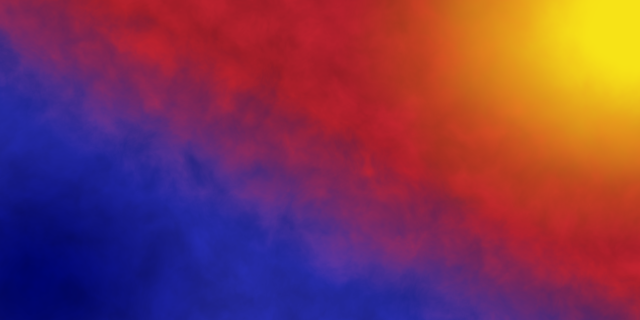
This background is drawn by a WebGL 1 fragment shader. Its source:

```glsl
precision highp float;
// Soft smoky gradient: navy and blue lower left, crimson diagonal, yellow glow upper right.
uniform vec2 u_resolution;

float hash(vec2 p) {
  return fract(sin(dot(p, vec2(127.1, 311.7))) * 43758.5453);
}

float noise(vec2 p) {
  vec2 i = floor(p);
  vec2 f = fract(p);
  f = f * f * (3.0 - 2.0 * f);
  return mix(mix(hash(i), hash(i + vec2(1.0, 0.0)), f.x),
             mix(hash(i + vec2(0.0, 1.0)), hash(i + 1.0), f.x), f.y);
}

// Layered noise, centred on zero
float fbm(vec2 p) {
  float sum = 0.0;
  float amplitude = 0.5;
  for (int i = 0; i < 5; i++) {
    sum += amplitude * (noise(p) - 0.5);
    p = mat2(1.6, 1.2, -1.2, 1.6) * p + 7.3;
    amplitude *= 0.56;
  }
  return sum;
}

void main() {
  // Height runs 0 to 1, width 0 to 2
  vec2 p = gl_FragCoord.xy / u_resolution * vec2(2.0, 1.0);

  // Broad smoke and finer wisps, gently bent by a second noise field
  vec2 bend = vec2(fbm(p * 4.0 + 11.0), fbm(p * 4.0 + 37.0));
  float smoke = fbm(p * 5.0 + bend * 0.6);
  float wisps = fbm(p * 13.0 + bend * 1.2 + 19.0);

  // Signed distance above the diagonal where blue meets red
  float diagonal = (p.y - 0.92 + 0.53 * p.x) / 1.13;
  diagonal += 0.11 * smoke + 0.15 * wisps;

  vec3 navy = vec3(0.0, 0.02, 0.42);
  vec3 blue = vec3(0.14, 0.16, 0.63);
  vec3 violet = vec3(0.32, 0.18, 0.55);
  vec3 plum = vec3(0.48, 0.15, 0.37);
  vec3 crimson = vec3(0.68, 0.12, 0.17);

  // Dark pool in the lower left corner
  float pool = length((p - vec2(0.12, 0.12)) * vec2(0.85, 1.0)) + 0.1 * smoke;
  vec3 color = mix(navy, blue, smoothstep(0.0, 0.55, pool));

  // Blue through violet and plum to crimson
  color = mix(color, violet, smoothstep(-0.24, -0.05, diagonal));
  color = mix(color, plum, smoothstep(-0.11, 0.06, diagonal));
  color = mix(color, crimson, smoothstep(0.01, 0.24, diagonal));

  // Warm glow in the upper right corner, wider than tall
  float glow = length((p - vec2(1.97, 0.93)) * vec2(0.8, 1.0));
  glow += 0.08 * smoke + 0.05 * wisps;
  color = mix(color, vec3(0.76, 0.25, 0.13), smoothstep(0.74, 0.50, glow));
  color = mix(color, vec3(0.87, 0.52, 0.11), smoothstep(0.56, 0.33, glow));
  color = mix(color, vec3(0.97, 0.89, 0.09), smoothstep(0.39, 0.11, glow));

  // Mottled light and shade, calmer inside the glow
  float shade = (0.14 * smoke + 0.28 * wisps) * smoothstep(0.1, 0.7, glow);
  gl_FragColor = vec4(color * (1.0 + shade), 1.0);
}
```
